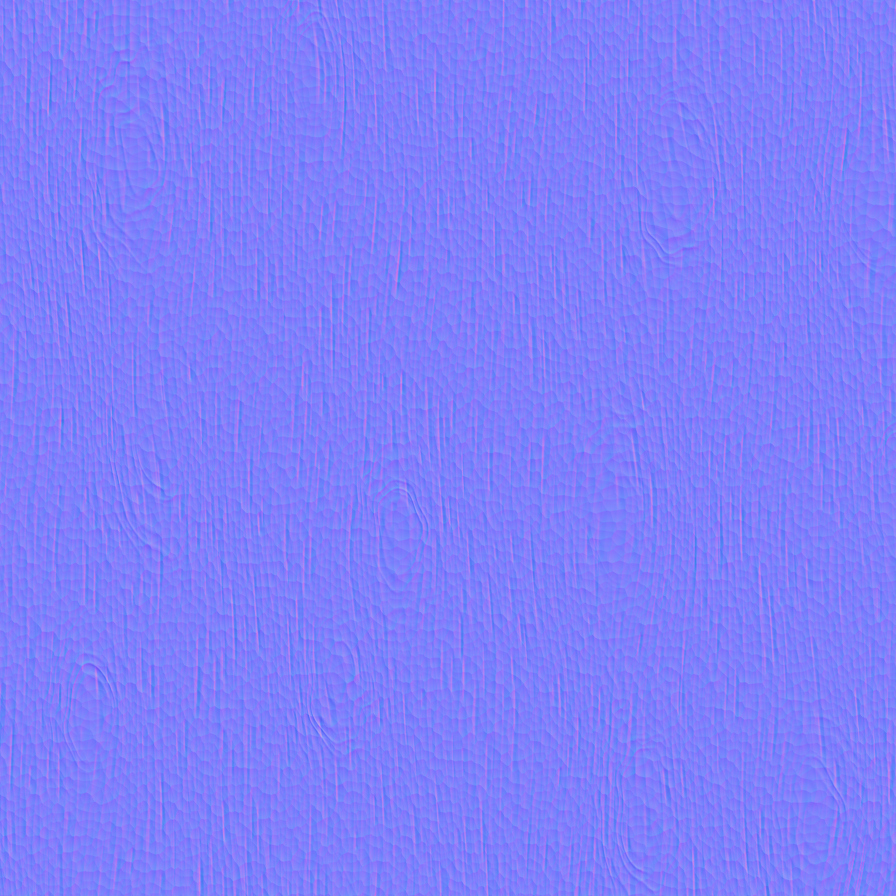
Give the GLSL for this texture map, as a WebGL 1 fragment shader.

```glsl
precision highp float;
// Tangent-space normal map of weathered wood with upright grain.
// A height field sums cellular fibres and lumps, split pores and growth rings
// bent around scattered knots; its finite differences give the normal.
uniform vec2 u_resolution;

vec2 hash2(vec2 p) {
  vec3 q = fract(p.xyx * vec3(0.1031, 0.1030, 0.0973));
  q += dot(q, q.yzx + 33.33);
  return fract((q.xx + q.yz) * q.zy);
}

// Squared distance to the nearest jittered cell point
float cellular(vec2 p) {
  vec2 cell = floor(p), f = fract(p);
  float nearest = 4.0;
  for (int j = -1; j <= 1; j++) {
    for (int i = -1; i <= 1; i++) {
      vec2 o = vec2(float(i), float(j));
      vec2 d = o + hash2(cell + o + 7.0) - f;
      nearest = min(nearest, dot(d, d));
    }
  }
  return nearest;
}

// x: sideways bulge of the fibres, y: raised ring field around the knots
vec2 knots(vec2 p) {
  vec2 grid = vec2(3.6, 3.0);
  vec2 cell = floor(p * grid), sum = vec2(0.0);
  for (int j = -1; j <= 1; j++) {
    for (int i = -1; i <= 1; i++) {
      vec2 id = cell + vec2(float(i), float(j));
      vec2 d = p - (id + 0.2 + 0.6 * hash2(id + 31.0)) / grid;
      vec2 size = vec2(0.05, 0.11) * (0.65 + 0.5 * hash2(id + 57.0).x);
      float bump = exp(-dot(d / size, d / size));
      sum += bump * vec2(-0.45 * d.x, 1.0);
    }
  }
  return sum;
}

// Thin interrupted grooves, steep on the left and shallow on the right
float pores(vec2 p) {
  float h = 0.0;
  for (int k = 0; k < 2; k++) {
    float layer = float(k), columns = 71.0 + 26.0 * layer;
    float x = p.x * columns + 0.4 * layer, column = floor(x);
    float y = p.y * (8.0 + 3.0 * layer) + 9.0 * hash2(vec2(column, 3.0 + layer)).x;
    vec2 id = vec2(column, floor(y) + 40.0 * layer);
    vec2 r = hash2(id + 11.0), s = hash2(id + 83.0);
    float d = (fract(x) - 0.25 - 0.2 * r.x) / columns;
    float groove = exp(-pow(abs(d) / (d < 0.0 ? 0.001 : 0.0024), 2.0));
    float reach = 0.12 + 0.36 * s.x;
    float span = 1.0 - smoothstep(reach * 0.5, reach, abs(fract(y) - 0.5));
    h -= groove * span * step(0.45, r.y) * (0.25 + 0.75 * s.y);
  }
  return h;
}

float height(vec2 p) {
  vec2 knot = knots(p);

  // Slow sway of the grain and its bulge around knots
  float sway = 0.006 * sin(p.y * 7.0 + 5.0 * sin(p.x * 4.0))
             + 0.003 * sin(p.y * 17.0 + p.x * 23.0);
  vec2 grain = vec2(p.x + sway + knot.x, p.y);

  // Growth rings: wobbling contour lines, strongest at the knots
  float wobble = 0.25 * sin(p.x * 61.0 + 3.0 * sin(p.y * 29.0))
               + 0.16 * sin(p.y * 83.0 + 4.0 * sin(p.x * 47.0))
               + 0.10 * sin(p.x * 171.0 + p.y * 113.0);
  float field = grain.x * 24.0 + 6.0 * knot.y + wobble;
  float ring = exp(1.6 * sin(6.2832 * field + 1.3 * sin(field * 2.1)) - 1.6);
  float patchy = 0.6 + 0.4 * sin(p.x * 19.0 + 2.0 * sin(p.y * 13.0));
  float strength = patchy * (0.35 + 0.65 * smoothstep(0.03, 0.4, knot.y));

  return 0.00045 * strength * ring
       + 0.0007 * pores(grain)
       + 0.13 / 190.0 * cellular(grain * vec2(190.0, 16.0))
       + 0.09 / 130.0 * cellular(grain * vec2(130.0, 105.0) + 19.0);
}

void main() {
  vec2 p = gl_FragCoord.xy / u_resolution;
  vec2 e = vec2(0.0008, 0.0);

  // Central differences turn the relief into a surface normal
  vec2 slope = vec2(height(p + e.xy) - height(p - e.xy),
                    height(p + e.yx) - height(p - e.yx)) / (2.0 * e.x);
  vec3 normal = normalize(vec3(-slope, 1.0));
  gl_FragColor = vec4(0.5 + 0.5 * normal - vec3(0.0, 0.0, 0.012), 1.0);
}
```
